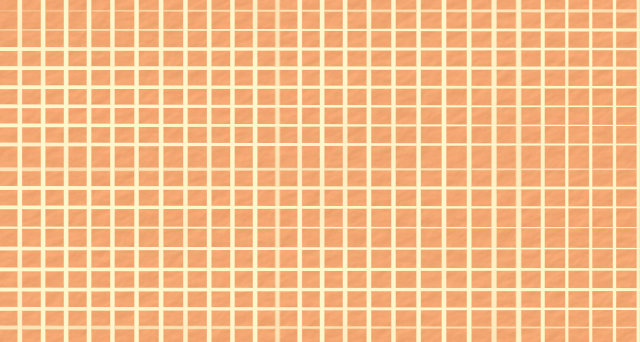
This pattern is drawn by a Shadertoy shader. Its source:

```glsl
// An uneven cream lattice of 27 upright and 17 level lines over orange paper.
// Each line has its own drift, taper and fading; embossed gradient noise
// gives the paper its slanted wrinkles. The canvas is 411 units tall.

vec2 randomGradient(vec2 cell) {
    vec3 q = fract(cell.xyx * vec3(0.1031, 0.1030, 0.0973));
    q += dot(q, q.yzx + 33.33);
    float angle = 6.2832 * fract((q.x + q.y) * q.z);
    return vec2(cos(angle), sin(angle));
}

float gradientNoise(vec2 p) {
    vec2 i = floor(p), f = fract(p), o = vec2(0, 1);
    vec2 u = f * f * f * (f * (f * 6.0 - 15.0) + 10.0);
    float a = dot(randomGradient(i), f);
    float b = dot(randomGradient(i + o.yx), f - o.yx);
    float c = dot(randomGradient(i + o.xy), f - o.xy);
    float d = dot(randomGradient(i + 1.0), f - 1.0);
    return mix(mix(a, b, u.x), mix(c, d, u.x), u.y);
}

float paperHeight(vec2 p) {
    p = mat2(0.94, 0.34, -0.34, 0.94) * p * vec2(0.7, 1.2);
    float height = 0.0, amplitude = 1.0;
    for (int octave = 0; octave < 4; octave++) {
        height += amplitude * gradientNoise(p * 0.06);
        p = p * 2.03 + 17.0;
        amplitude *= 0.5;
    }
    return height;
}

float bump(float x, float centre, float spread) {
    float t = (x - centre) / spread;
    return exp(-t * t);
}

// Coverage of a line; lines thinner than the edge blur grow fainter
float stroke(float offset, float width, float blur) {
    return clamp((0.5 * width - abs(offset)) / blur + 0.5, 0.0, 1.0) * min(1.0, width / blur);
}

float uprightLines(vec2 p, float pixel) {
    float cover = 0.0;
    for (float k = 0.0; k < 27.0; k++) {
        float x = 24.0 + 28.58 * k - 9.5 * bump(k, 14.5, 4.3) - 3.2 * bump(k, 4.0, 2.5);
        float width = 5.5 + bump(k, 20.5, 1.0) - 1.6 * smoothstep(21.0, 23.0, k);
        float faded = bump(k, 11.0, 0.5) + 0.7 * bump(k, 20.5, 0.7);
        float wear = 0.2 * faded + 0.25 * max(0.0, gradientNoise(vec2(p.y * 0.008, k * 3.7 + 0.5)));
        cover = max(cover, stroke(p.x - x, width, pixel + 0.3 + faded) * (1.0 - wear));
    }
    return cover;
}

float levelLines(vec2 p, float pixel) {
    float cover = 0.0;
    for (float j = 0.0; j < 17.0; j++) {
        float drift = j < 8.0 ? -0.85 * j : -1.8 * sin((j - 8.0) * 0.8);
        float y = 13.0 + 23.8 * j + drift;
        // The top two lines widen to the right, the others taper
        float left = j < 2.0 ? 1.0 : 4.7 - 2.0 * bump(j, 11.0, 0.6);
        float right = j < 2.0 ? 4.0 : 2.4 + 1.2 * cos((j - 3.0) * 1.15) - 2.0 * bump(j, 8.0, 0.6);
        float width = max(0.7, mix(left, right, p.x / 768.0));
        float faded = mod(j, 8.0) < 0.5 ? 1.0 : 0.0;
        float wear = 0.25 * faded + 0.2 * max(0.0, gradientNoise(vec2(p.x * 0.006, j * 5.3 + 0.5)));
        cover = max(cover, stroke(p.y - y, width, pixel + 0.5 * faded) * (1.0 - wear));
    }
    return cover;
}

void mainImage(out vec4 fragColor, in vec2 fragCoord) {
    float pixel = 411.0 / iResolution.y;
    vec2 p = vec2(fragCoord.x, iResolution.y - fragCoord.y) * pixel;

    // Paper lit from the upper left
    float relief = paperHeight(p + vec2(1.0, 1.5)) - paperHeight(p - vec2(1.0, 1.5));
    vec3 paper = vec3(0.95, 0.65, 0.44) + 0.05 * clamp(relief, -0.6, 0.6);

    float lattice = max(uprightLines(p, pixel), levelLines(p, pixel));
    fragColor = vec4(mix(paper, vec3(1.0, 0.97, 0.80), lattice), 1.0);
}
```
